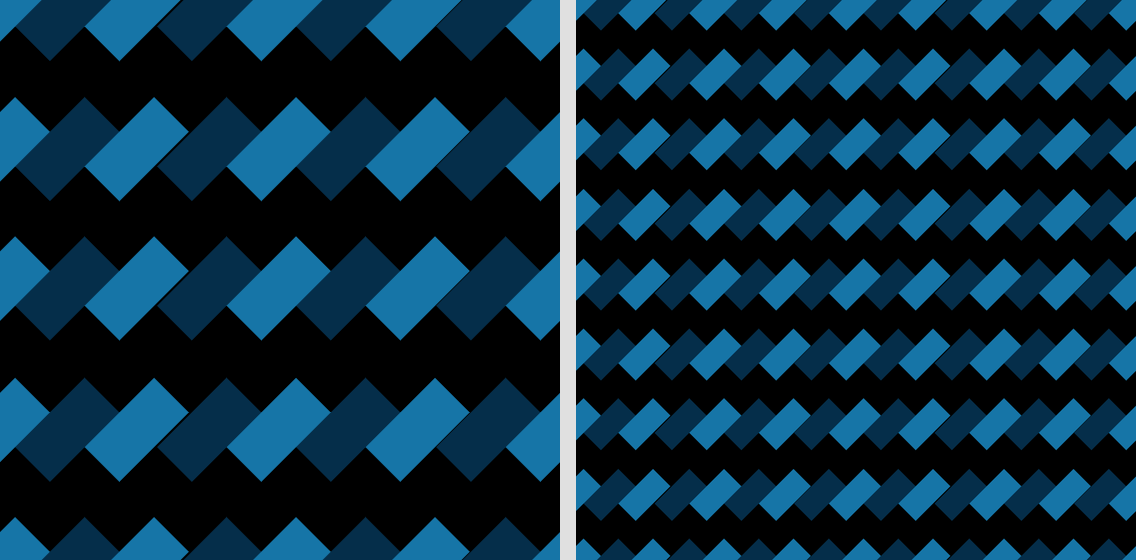
Left, the tile; right, the same tile 2 across and 2 down.
This pattern is drawn by a three.js fragment shader. Its source:

```glsl
varying vec2 vUv;

// Signed distance to a bar leaning 45 degrees to the right
float leaningBar(vec2 p) {
  vec2 diagonal = abs(vec2(p.x + p.y, p.x - p.y));
  vec2 outside = (diagonal - vec2(0.496, 0.2482)) * 0.7071;
  return max(outside.x, outside.y);
}

// Even pitch, with a wide gap before bar 3 and a hairline one before bar 7
float barCenter(float index) {
  return -0.016 + 0.4964 * index + 0.021 * step(2.5, index) + 0.008 * step(6.5, index);
}

// Small vertical drift of the two lower rows
float rowDrift(float row) {
  return row < 0.5 ? -0.005 : row < 1.5 ? 0.005 : 0.0;
}

void main() {
  vec2 p = vUv * 4.0;
  float pixel = max(fwidth(p.x), 0.0001);

  // Four rows, wrapping vertically
  float row = floor(p.y - 0.435);
  float y = p.y - row - 0.935 - rowDrift(mod(row, 4.0));

  // Eight alternating bars, wrapping horizontally; coverage adds up across joints
  vec3 color = vec3(0.0);
  for (int i = 0; i < 8; i++) {
    float index = float(i);
    float x = mod(p.x - barCenter(index) + 2.0, 4.0) - 2.0;
    float coverage = clamp(0.5 - leaningBar(vec2(x, y)) / pixel, 0.0, 1.0);
    vec3 lightBlue = vec3(0.085, 0.46, 0.655);
    vec3 darkBlue = vec3(0.02, 0.18, 0.29);
    color += coverage * mix(lightBlue, darkBlue, mod(index, 2.0));
  }
  gl_FragColor = vec4(color, 1.0);
}
```
